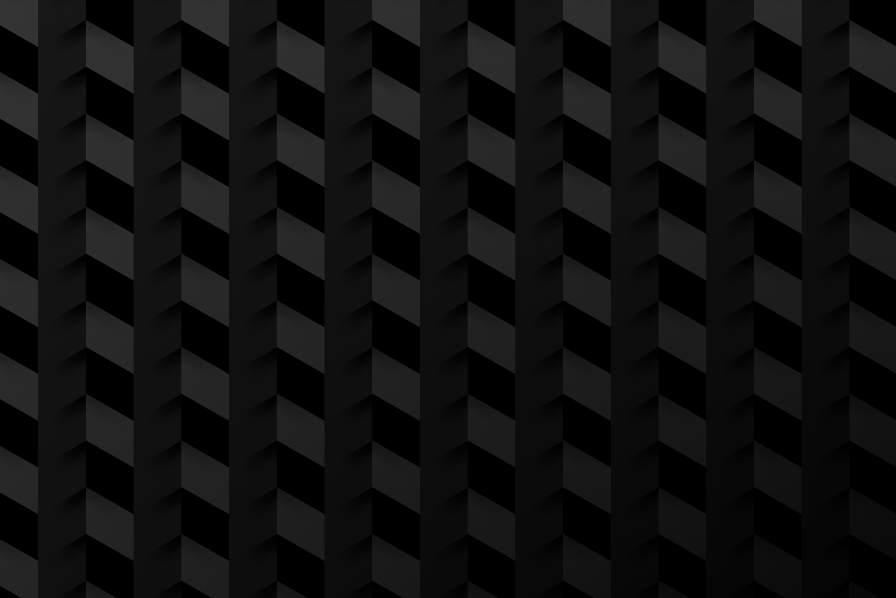
Reproduce this pattern procedurally as a WebGL 2 fragment shader.

```glsl
#version 300 es
precision highp float;

uniform vec2 u_resolution;
out vec4 fragColor;

// Lengths are fractions of the canvas height
#define COLUMN_PITCH 0.1596
#define ROW_PITCH 0.15625
#define FOLD_X 0.1436
#define FOLD_Y 0.0332
#define SLOPE 0.57
#define SHADOW_REACH 0.062
#define SHADOW_DEPTH 0.042
#define STRIP_TONE 0.44
#define BLACK_TONE 0.001

// Signed distance to the first half of each repeat, positive inside
float halfBand(float t, float pitch) {
    return (0.25 - abs(fract(t + 0.25) - 0.5)) * pitch;
}

float cover(float d, float pixel) {
    return smoothstep(-0.5 * pixel, 0.5 * pixel, d);
}

// Light falls off from the upper left to the lower right
float lightAt(vec2 uv) {
    return 0.205 - 0.035 * uv.x - 0.06 * uv.y - 0.08 * uv.x * uv.y;
}

// Slanted faces, alternately lit and black
float faceTone(float fromFold, float y, float light, float pixel) {
    float row = (y - FOLD_Y - SLOPE * fromFold) / ROW_PITCH;
    float slantScale = inversesqrt(1.0 + SLOPE * SLOPE);
    float lit = cover(halfBand(row, ROW_PITCH) * slantScale, pixel);
    float below = fract(row) * ROW_PITCH;
    float shade = (1.0 - smoothstep(0.0, 0.035, below))
                * (1.0 - smoothstep(0.0, 0.08, fromFold));
    return mix(BLACK_TONE, light * (1.0 - 0.3 * shade), lit);
}

// Flat strip with a soft wedge of shadow beside every corner
float stripTone(float toFold, float y, float light, float pixel) {
    float below = mod(y - FOLD_Y - SLOPE * toFold, 0.5 * ROW_PITCH);
    float shadow = smoothstep(0.0, pixel, below)
                 * (1.0 - smoothstep(0.0, SHADOW_DEPTH, below))
                 * (1.0 - smoothstep(0.0, SHADOW_REACH, toFold));
    return mix(light * STRIP_TONE, BLACK_TONE, shadow);
}

void main() {
    float pixel = 1.0 / u_resolution.y;
    vec2 uv = gl_FragCoord.xy / u_resolution;
    uv.y = 1.0 - uv.y;
    vec2 p = uv * vec2(u_resolution.x / u_resolution.y, 1.0);

    // Offset from the nearest fold: face from 0 to a half, strip below 0
    float column = (p.x - FOLD_X) / COLUMN_PITCH;
    float index = floor(column + 0.25);
    float fromFold = (column - index) * COLUMN_PITCH;
    float toFold = (1.0 - fract(column)) * COLUMN_PITCH;
    if (fract(column) < 0.25) toFold = 0.0;
    float light = lightAt(uv);

    // Every second column swaps its lit and black faces
    float faceY = p.y + 0.5 * ROW_PITCH * mod(index, 2.0);
    float face = faceTone(fromFold, faceY, light, pixel);
    float strip = stripTone(toFold, p.y, light, pixel);
    float onFace = cover(halfBand(column, COLUMN_PITCH), pixel);
    fragColor = vec4(vec3(mix(strip, face, onFace)), 1.0);
}
```
